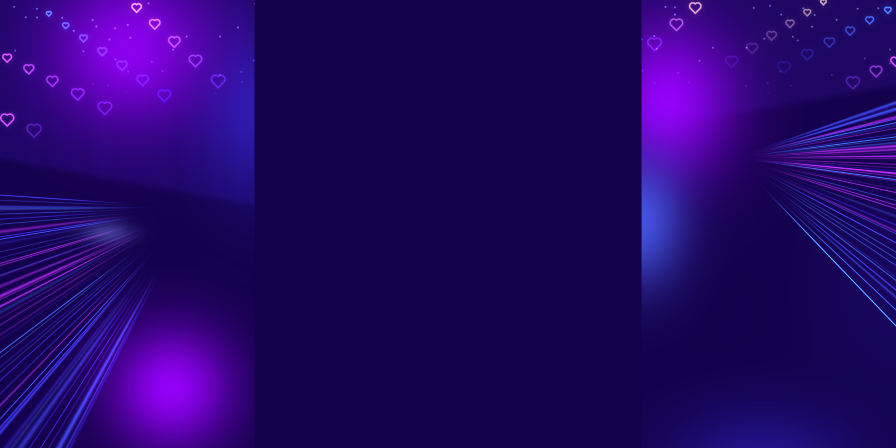
Write a Shadertoy shader that draws this background.

```glsl
const vec3 NIGHT = vec3(0.08, 0.005, 0.30);
const vec3 VIOLET = vec3(0.60, 0.0, 1.0);
const vec3 BLUE = vec3(0.20, 0.16, 0.85);
const vec3 CYAN = vec3(0.25, 0.65, 0.95);
const vec3 PINK = vec3(0.95, 0.40, 0.80);
const vec3 YELLOW = vec3(0.90, 0.85, 0.45);
const vec3 MAUVE = vec3(0.50, 0.22, 0.75);

float hash(float n) {
    return fract(sin(n * 12.9898) * 43758.547);
}

// One-dimensional gradient noise
float gradientNoise(float x) {
    float i = floor(x), f = x - i;
    float a = (hash(i) * 2.0 - 1.0) * f;
    float b = (hash(i + 1.0) * 2.0 - 1.0) * (f - 1.0);
    return mix(a, b, f * f * (3.0 - 2.0 * f));
}

float glow(vec2 p, vec2 centre, vec2 radius) {
    vec2 d = (p - centre) / radius;
    return exp(-dot(d, d));
}

float heartDistance(vec2 p) {
    p.x = abs(p.x);
    if (p.x + p.y > 1.0) return length(p - vec2(0.25, 0.75)) - 0.3536;
    vec2 a = p - vec2(0.0, 1.0);
    vec2 b = p - 0.5 * max(p.x + p.y, 0.0);
    return sqrt(min(dot(a, a), dot(b, b))) * sign(p.x - p.y);
}

// Outlined hearts along a line, growing and fading towards its end
vec3 heartRow(vec2 p, vec2 from, vec2 to, int count, vec2 sizes, vec3 first, vec3 last, float px) {
    vec3 light = vec3(0.0);
    for (int i = 0; i < count; i++) {
        float t = float(i) / float(count - 1);
        float size = mix(sizes.x, sizes.y, t);
        vec2 q = p - mix(from, to, mix(t, t * t, 0.15));
        float d = abs(heartDistance(q / size + vec2(0.0, 0.55))) * size;
        float line = 1.0 - smoothstep(0.0, 0.0012 + px, d);
        light += mix(first, last, t) * (0.7 * line + 0.12 * exp(-d / 0.005)) * (1.0 - 0.5 * t);
    }
    return light;
}

// Fan of light trails; q.x leads away from the vanishing point, q.y leads down
vec3 trails(vec2 q, vec2 angles, int count, float pinkAngle, float begin, float seed, float px) {
    vec3 light = vec3(0.0);
    for (int i = 0; i < count; i++) {
        float id = float(i) + seed;
        float a = mix(angles.x, angles.y, (float(i) + hash(id)) / float(count));
        vec2 dir = vec2(cos(a), sin(a));
        float along = dot(q, dir);
        float across = q.x * dir.y - q.y * dir.x;
        float thin = max(along, 0.0) * mix(0.002, 0.010, pow(hash(id + 31.7), 3.0));
        float width = max(thin, 0.6 * px);
        float start = begin * (0.7 + 0.8 * hash(id + 57.3)) * (1.0 + 0.7 * max(a, 0.0));
        float strength = smoothstep(start, start + 0.20, along) * mix(0.2, 0.75, hash(id + 83.1));
        float pink = exp(-pow((a - pinkAngle) / 0.22, 2.0));
        vec3 cool = mix(BLUE, CYAN, hash(id + 11.9));
        vec3 tint = mix(cool, vec3(0.75, 0.20, 0.80), step(hash(id + 5.3), 0.75 * pink));
        light += tint * strength * exp(-across * across / (width * width));
    }
    return light;
}

// Sparse dust in jittered cells
float dust(vec2 p, float px) {
    vec2 cell = floor(p / 0.025);
    float id = dot(cell, vec2(1.0, 47.0));
    vec2 spot = (cell + 0.2 + 0.6 * vec2(hash(id), hash(id + 0.5))) * 0.025;
    float dotShape = 1.0 - smoothstep(0.0005, 0.0015 + px, length(p - spot));
    return dotShape * step(0.78, hash(id + 0.7)) * smoothstep(0.75, 0.95, p.y);
}

vec3 leftPanel(vec2 p, float px) {
    float roof = smoothstep(-0.01, 0.015, p.y - 0.643 + 0.18 * p.x);
    float bands = 0.65 + 0.35 * gradientNoise(p.x * 24.0);
    vec3 col = mix(NIGHT, vec3(0.13, 0.03, 0.45), roof * bands);
    col = mix(col, BLUE, 0.65 * glow(p, vec2(0.59, 0.75), vec2(0.13, 0.18)));
    col = mix(col, VIOLET, 0.88 * glow(p, vec2(0.292, 0.89), vec2(0.18, 0.17)));
    col = mix(col, VIOLET, 0.95 * glow(p, vec2(0.383, 0.133), vec2(0.135)));
    col += vec3(0.16, 0.22, 0.26) * glow(p, vec2(0.24, 0.48), vec2(0.055, 0.025));
    col += trails(vec2(0.43, 0.536) - p, vec2(-0.08, 1.12), 46, 0.42, 0.09, 3.0, px);
    col += heartRow(p, vec2(0.109, 0.969), vec2(0.367, 0.786), 7, vec2(0.009, 0.023), CYAN, BLUE, px);
    col += heartRow(p, vec2(0.016, 0.870), vec2(0.234, 0.758), 5, vec2(0.016, 0.025), PINK, MAUVE, px);
    col += heartRow(p, vec2(0.305, 0.982), vec2(0.487, 0.818), 5, vec2(0.017, 0.025), YELLOW, MAUVE, px);
    col += heartRow(p, vec2(0.016, 0.732), vec2(0.076, 0.708), 2, vec2(0.024, 0.026), PINK, MAUVE, px);
    return col;
}

vec3 rightPanel(vec2 p, float px) {
    float roof = smoothstep(-0.01, 0.015, p.y - 0.74 - 0.17 * (p.x - 1.615));
    vec3 col = mix(NIGHT, vec3(0.13, 0.03, 0.41), 0.75 * roof);
    col = mix(col, BLUE, 0.45 * glow(p, vec2(1.70, -0.03), vec2(0.20, 0.12)));
    col = mix(col, BLUE, 0.12 * glow(p, vec2(2.0, 0.35), vec2(0.18, 0.25)));
    col = mix(col, VIOLET, 0.95 * glow(p, vec2(1.49, 0.773), vec2(0.15, 0.17)));
    col = mix(col, vec3(0.28, 0.36, 0.95), 0.9 * glow(p, vec2(1.425, 0.505), vec2(0.10, 0.14)));
    vec2 q = vec2(p.x - 1.64, 0.648 - p.y);
    col += trails(q, vec2(-0.35, 0.15), 24, 0.06, 0.03, 71.0, px);
    col += trails(q, vec2(0.10, 0.84), 22, 0.20, 0.05, 131.0, px);
    col += heartRow(p, vec2(1.552, 0.982), vec2(1.461, 0.901), 3, vec2(0.021, 0.025), YELLOW, MAUVE, px);
    col += heartRow(p, vec2(1.982, 0.977), vec2(1.75, 0.849), 6, vec2(0.012, 0.023), CYAN, BLUE * 0.4, px);
    col += heartRow(p, vec2(1.838, 0.995), vec2(1.633, 0.862), 6, vec2(0.010, 0.022), YELLOW, MAUVE * 0.4, px);
    col += heartRow(p, vec2(2.0, 0.862), vec2(1.904, 0.815), 3, vec2(0.019, 0.024), PINK, MAUVE, px);
    return col;
}

void mainImage(out vec4 fragColor, in vec2 fragCoord) {
    float px = 1.0 / iResolution.y;
    vec2 p = fragCoord * px;
    vec3 col = NIGHT;
    // Side panels with crisp inner borders
    float leftMask = 1.0 - smoothstep(-0.5 * px, 0.5 * px, p.x - 0.568);
    float rightMask = smoothstep(-0.5 * px, 0.5 * px, p.x - 1.432);
    if (leftMask > 0.0) col = mix(col, leftPanel(p, px), leftMask);
    if (rightMask > 0.0) col = mix(col, rightPanel(p, px), rightMask);
    col += vec3(0.25, 0.35, 0.45) * dust(p, px) * max(leftMask, rightMask);
    fragColor = vec4(clamp(col, 0.0, 1.0), 1.0);
}
```
